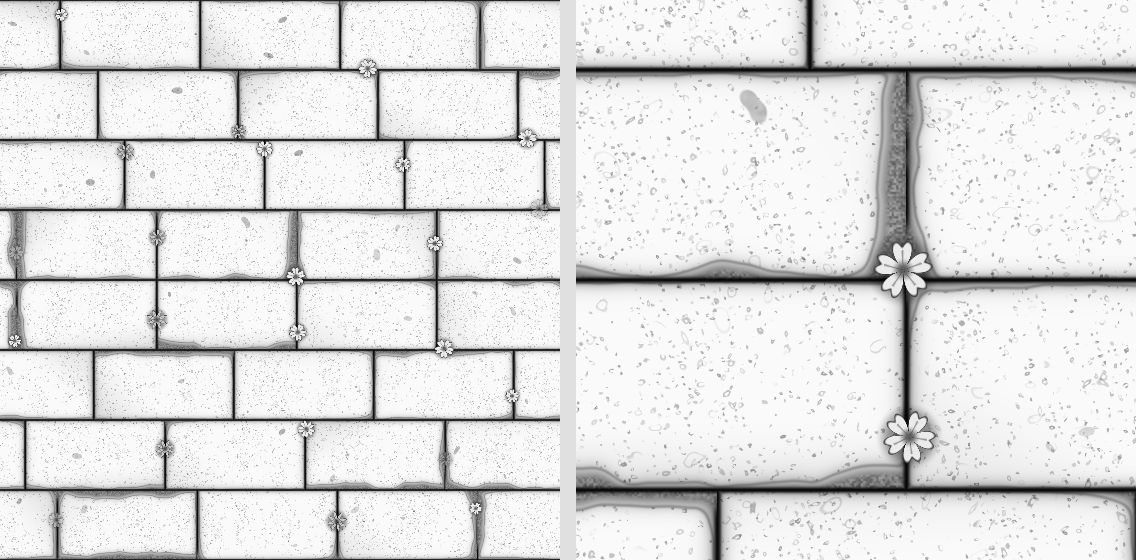
Left, the full canvas; right, a detail of the centre.
Write a three.js fragment shader that draws this texture map.

```glsl
// White brick wall in shifted rows, with worn joints, speckled faces and small flowers.
varying vec2 vUv;

#define ROWS 8.0
#define COLUMNS 4.0
#define ASPECT 2.0
#define SEAM_WIDTH 0.0135
#define WEAR 0.14
#define FACE_TONE 0.98
#define SPECK_SIZE 0.036
#define SPECK_DARKNESS 0.36
#define STAIN_CHANCE 0.42
#define FLOWER_CHANCE 0.8
#define FLOWER_RADIUS 0.145

float hash(vec2 p) {
  vec3 q = fract(p.xyx * 0.1031);
  q += dot(q, q.yzx + 33.33);
  return fract((q.x + q.y) * q.z);
}

float noise(vec2 p) {
  vec2 i = floor(p), f = fract(p);
  f = f * f * (3.0 - 2.0 * f);
  return mix(mix(hash(i), hash(i + vec2(1, 0)), f.x),
             mix(hash(i + vec2(0, 1)), hash(i + vec2(1, 1)), f.x), f.y);
}

float bell(float x) { return exp(-x * x); }

mat2 rotation(float a) { return mat2(cos(a), sin(a), -sin(a), cos(a)); }

// Joint position of each row, in brick lengths
float rowShift(float row) {
  vec4 lower = vec4(0.41, 0.18, 0.67, 0.12), upper = vec4(0.12, 0.89, 0.70, 0.43);
  vec4 pick = vec4(equal(vec4(mod(row, 4.0)), vec4(0, 1, 2, 3)));
  return dot(mod(row, ROWS) < 4.0 ? lower : upper, pick);
}

vec2 wrapId(float col, float row) { return vec2(mod(col, COLUMNS), mod(row, ROWS)); }

// Depth of the worn border along one side
float wearDepth(vec2 seed, float side, float along, float span) {
  float amount = WEAR * pow(hash(seed + 19.7), 3.0);
  float key = hash(seed + side * 7.3) * 90.0;
  float flare = 0.1 * step(0.76, hash(seed + side + 41.3)) * exp(-along / 0.14)
              + 0.1 * step(0.76, hash(seed + side + 63.1)) * exp(-(span - along) / 0.14);
  float bulge = smoothstep(0.15, 0.85, noise(vec2(along * 2.6, key)));
  float ripple = noise(vec2(along * 9.0, key + 5.0)) - 0.3;
  return 0.006 + amount * (0.15 + 0.75 * bulge) + flare + ripple * (0.008 + 0.16 * amount);
}

// Broken, irregular little outlines, one per cell of a turned grid
float specks(vec2 p, float size, float density) {
  vec2 g = rotation(0.5 + size * 17.0) * p / size;
  g += 0.7 * vec2(noise(g * 0.6), noise(g * 0.6 + 9.0));
  vec2 cell = floor(g);
  vec2 v = fract(g) - 0.5 - 0.45 * (vec2(hash(cell), hash(cell + 31.7)) - 0.5);
  v = rotation(6.28 * hash(cell + 12.3)) * v * vec2(1.0, 1.0 + 0.8 * hash(cell + 43.0));
  float radius = 0.24 * pow(hash(cell + 57.1), 1.5);
  float d = length(v) + 0.22 * (noise(g * 4.5) - 0.5);
  float line = 1.0 - smoothstep(0.002 / size, 0.0085 / size, abs(d - radius));
  float broken = smoothstep(0.2, 0.6, noise(g * 3.0 + 17.0));
  return line * broken * step(hash(cell + 83.9), density) * (0.4 + 0.6 * hash(cell + 21.1));
}

float stains(vec2 q, vec2 id) {
  float cover = 0.0;
  for (int i = 0; i < 3; i++) {
    vec2 s = id + float(i) * 23.7;
    vec2 v = q - vec2(0.15 + 1.7 * hash(s + 3.1), 0.15 + 0.7 * hash(s + 5.3));
    v = rotation(6.28 * hash(s + 9.1)) * v;
    float size = mix(0.04, 0.12, pow(hash(s + 13.9), 2.0));
    float d = length(v * vec2(1.0, 1.8)) / size + 0.6 * noise(q * 16.0 + id);
    float shape = 1.0 - smoothstep(0.95, 1.15, d);
    cover = max(cover, shape * step(hash(s + 17.7), STAIN_CHANCE) * (0.45 + 0.55 * hash(s + 2.2)));
  }
  return cover;
}

// Clover or daisy laid over the tone below
float addFlower(float tone, vec2 v, vec2 seed) {
  bool daisy = hash(seed + 171.3) < 0.35;
  float petals = daisy ? 8.0 : 5.0;
  float r = length(v) / (FLOWER_RADIUS * mix(0.7, 1.1, hash(seed + 77.7)));
  float turn = (atan(v.y, v.x) + 6.28 * hash(seed + 79.1)) / 6.283185;
  float t = abs(fract(turn * petals) - 0.5) * 2.0;
  float edge = daisy ? 1.0 - 0.9 * pow(t, 1.3) : 0.97 - 0.2 * bell(t / 0.22) - 0.75 * pow(t, 3.5);
  float d = edge - r;
  float petal = mix(0.2, daisy ? 0.8 : 0.92, smoothstep(0.03, 0.14, d));
  petal *= (1.0 - 0.35 * bell(t / 0.1) * step(r, 0.6)) * mix(0.4, 1.0, smoothstep(0.05, 0.4, r));
  float strength = hash(seed + 87.3) < 0.25 ? 0.5 : 1.0;
  tone *= 1.0 - 0.4 * strength * (1.0 - smoothstep(0.6, 1.2, r));
  return mix(tone, petal, strength * smoothstep(0.0, 0.06, d));
}

void main() {
  vec2 p = vUv * vec2(COLUMNS, ROWS);
  float row = floor(p.y), x = p.x - rowShift(row), col = floor(x);
  vec2 id = wrapId(col, row), q = vec2(fract(x) * ASPECT, fract(p.y));

  // Distances to the seams and to the worn face
  vec4 raw = vec4(q.x, ASPECT - q.x, q.y, 1.0 - q.y);
  vec4 gap = vec4(wearDepth(id, 1.0, q.y, 1.0), wearDepth(wrapId(col + 1.0, row), 2.0, q.y, 1.0),
                  wearDepth(id + 11.0, 3.0, q.x, ASPECT), wearDepth(id + 29.0, 4.0, q.x, ASPECT));
  vec4 inset = raw - gap;
  vec2 c = min(inset.xz, inset.yw);
  float blend = max(0.05 - abs(c.x - c.y), 0.0);
  float d = min(c.x, c.y) - blend * blend * 5.0;

  // Brick face: slanted shade, specks and stains
  vec2 tilt = rotation(6.28 * hash(id + 4.4)) * (q / vec2(ASPECT, 1.0) - 0.5);
  float face = FACE_TONE - 0.12 * hash(id + 6.6) * smoothstep(0.15, 0.65, tilt.x);
  vec2 grainPos = q + id * 7.37;
  float density = 0.1 + 0.6 * noise(grainPos * vec2(6.0, 1.5));
  for (int i = 0; i < 4; i++) {
    float k = float(i), size = SPECK_SIZE * pow(1.85, k);
    face -= SPECK_DARKNESS * pow(0.68, k) * specks(grainPos + k * 3.3, size, density);
  }
  face *= 1.0 - 0.36 * stains(q, id) * (0.7 + 0.3 * noise(grainPos * 40.0));
  face -= 0.17 * exp(-max(d, 0.0) / 0.028);

  // Smooth worn ledge with a thin rim, grainy where it is deep
  float deep = smoothstep(0.03, 0.07, -d);
  float ledge = mix(0.78, 0.52, smoothstep(0.0, 0.06, -d));
  ledge += 0.3 * deep * (noise(grainPos * 95.0) - 0.5);
  float tone = mix(ledge, face, smoothstep(-0.006, 0.008, d));
  tone -= 0.2 * bell((d + 0.004) / 0.008);

  // Dark seams, fading where mortar fills an upright joint
  float sideGap = raw.x < raw.y ? gap.x : gap.y;
  float upright = 1.0 - 0.8 * smoothstep(0.04, 0.09, sideGap);
  vec2 seam = min(raw.xz, raw.yw);
  tone *= 1.0 - 0.92 * max(bell(seam.x / (SEAM_WIDTH * 1.15)) * upright, bell(seam.y / SEAM_WIDTH));
  tone *= 1.0 - 0.34 * max(exp(-seam.x / 0.03) * upright, exp(-seam.y / 0.022));

  // Flowers growing along the joints
  for (int i = -1; i <= 1; i++) {
    float r = row + float(i), jx = p.x - rowShift(r) + 0.5;
    vec2 seed = wrapId(floor(jx), r);
    vec2 spot = vec2(0.06 * (hash(seed + 91.0) - 0.5), hash(seed + 93.0));
    if (hash(seed + 95.0) < 0.25) spot = vec2(1.2 * (hash(seed + 91.0) - 0.5), 0.02);
    vec2 v = vec2((fract(jx) - 0.5) * ASPECT, p.y - r) - spot;
    if (hash(seed + 97.0) < FLOWER_CHANCE) tone = addFlower(tone, v, seed);
  }
  gl_FragColor = vec4(vec3(clamp(tone, 0.0, 1.0)), 1.0);
}
```
